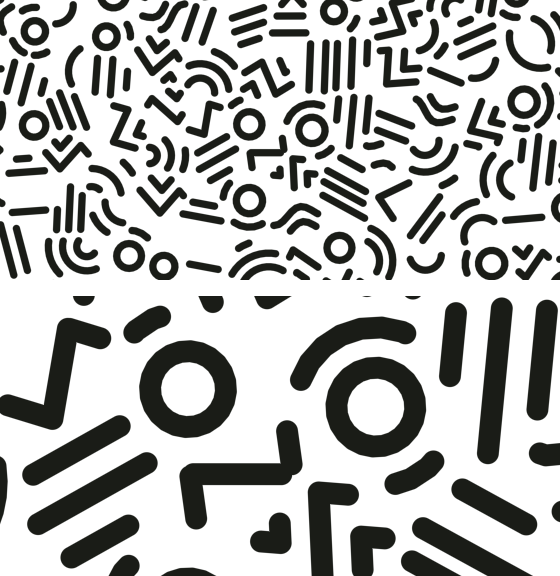
Top, the full canvas; bottom, a detail of the centre.
A Shadertoy shader for this pattern:

```glsl
// Dense field of rounded ink strokes: lines, arcs, rings, waves and zigzags.
// Each jittered Voronoi cell gets one motif, repeated at a steady pitch and
// clipped to the inset cell, so strokes fill the plane but never touch.

const vec3 INK = vec3(0.10, 0.11, 0.09);
const vec3 PAPER = vec3(1.0);
const float CELL = 0.165;          // all lengths are in canvas heights
const float JITTER = 0.72;
const float HALF_STROKE = 0.0130;
const float INSET = 0.0205;        // from cell border to stroke centre line
const float PITCH = 0.048;         // between neighbouring centre lines
const float MIN_LENGTH = 0.035;
const float SPAN = 0.21;           // half length of an unclipped stroke
const float ZIGZAG_PERIOD = 0.15, ZIGZAG_HEIGHT = 0.085;
const float WAVE_LENGTH = 0.19, WAVE_HEIGHT = 0.026;
const float RING_MIN = 0.036, RING_MAX = 0.047, RING_CHANCE = 0.3;
const float PI = 3.14159265;
const int SEGMENTS = 24;
const int LINE = 0, ARC = 1, ZIGZAG = 2, WAVE = 3;

struct Motif { int kind; float radius, sweep, phase, skew; };

vec3 walls[24];                    // cell borders: normal and distance
int wallCount = 0;

// Integer hash (PCG style), two values in 0..1
vec2 hash2(ivec2 c, int salt) {
    uvec2 v = uvec2(c + 512 + salt * 1024) * 1664525u + 1013904223u;
    v.x += v.y * 1664525u;
    v.y += v.x * 1664525u;
    v ^= v >> 16u;
    v.x += v.y * 1664525u;
    v.y += v.x * 1664525u;
    v ^= v >> 16u;
    return vec2(v & 65535u) / 65535.0;
}

vec2 cellSite(ivec2 c) {
    return (vec2(c) + 0.5 + JITTER * (hash2(c, 0) - 0.5)) * CELL;
}

float segmentDistance(vec2 p, vec2 a, vec2 b) {
    vec2 ab = b - a;
    float t = clamp(dot(p - a, ab) / max(dot(ab, ab), 1e-9), 0.0, 1.0);
    return length(p - a - ab * t);
}

// Vertex i of a motif curve shifted sideways by offset
vec2 curvePoint(Motif m, float offset, int i) {
    float s = 2.0 * float(i) / float(SEGMENTS) - 1.0;
    if (m.kind == ARC) {
        float angle = s * m.sweep;
        return (m.radius + offset) * vec2(sin(angle), cos(angle)) - vec2(0.0, m.radius);
    }
    if (m.kind == ZIGZAG) {
        float odd = float(i & 1);
        float x = float(i / 2 - SEGMENTS / 4) + odd * m.skew + m.phase - 0.5;
        return vec2(x * ZIGZAG_PERIOD, (odd - 0.5) * ZIGZAG_HEIGHT + offset);
    }
    float x = s * SPAN;
    float bend = m.kind == WAVE ? WAVE_HEIGHT : 0.0;
    return vec2(x, offset + bend * sin(2.0 * PI * (x / WAVE_LENGTH + m.phase)));
}

// Distance to the parts of a curve inside the walls; short scraps are dropped
float clippedCurve(vec2 p, Motif m, float offset) {
    float best = 1.0, run = 1.0, runLength = 0.0;
    vec2 a = curvePoint(m, offset, 0);
    for (int i = 1; i <= SEGMENTS; i++) {
        vec2 b = curvePoint(m, offset, i);
        float t0 = 0.0, t1 = 1.0;
        for (int w = 0; w < wallCount; w++) {
            float da = dot(walls[w].xy, a) - walls[w].z;
            float db = dot(walls[w].xy, b) - walls[w].z;
            if (da > 0.0 && db > 0.0) { t1 = -1.0; break; }
            if (da > 0.0) t0 = max(t0, da / (da - db));
            else if (db > 0.0) t1 = min(t1, da / (da - db));
        }
        bool inside = t1 > t0;
        if (!inside || t0 > 0.0) {
            if (runLength > MIN_LENGTH) best = min(best, run);
            run = 1.0;
            runLength = 0.0;
        }
        if (inside) {
            run = min(run, segmentDistance(p, mix(a, b, t0), mix(a, b, t1)));
            runLength += (t1 - t0) * distance(a, b);
        }
        a = b;
    }
    return runLength > MIN_LENGTH ? min(best, run) : best;
}

float strokeField(vec2 p) {
    // Find the owning cell
    ivec2 base = ivec2(floor(p / CELL)), cell = base;
    float nearest = 10.0;
    for (int k = 0; k < 25; k++) {
        ivec2 c = base + ivec2(k % 5, k / 5) - 2;
        float d = distance(p, cellSite(c));
        if (d < nearest) { nearest = d; cell = c; }
    }
    vec2 site = cellSite(cell), up = vec2(0.0, 1.0);

    // Collect its inset walls; up faces the closest one
    float inradius = 1.0;
    for (int k = 0; k < 25; k++) {
        vec2 gap = cellSite(cell + ivec2(k % 5, k / 5) - 2) - site;
        float halfGap = 0.5 * length(gap);
        if (k == 12 || halfGap > CELL) continue;
        float room = max(halfGap - INSET, 0.001);
        vec2 normal = normalize(gap);
        if (room < inradius) { inradius = room; up = normal; }
        walls[wallCount++] = vec3(normal, room);
    }

    // Choose the motif and its frame
    vec2 pick = hash2(cell, 1), vary = hash2(cell, 2);
    int kind = pick.x < 0.34 ? LINE : pick.x < 0.60 ? ARC : pick.x < 0.86 ? ZIGZAG : WAVE;
    bool ring = inradius > RING_MIN && pick.y < RING_CHANCE;
    Motif m = Motif(kind, mix(0.05, 0.10, vary.x), 1.65, vary.y, mix(0.38, 0.5, vary.x));
    if (ring) { m.kind = ARC; m.radius = 0.0; m.sweep = PI; }
    float turn = m.kind == ARC ? 2.0 * PI * vary.y : 0.0;
    up = mat2(cos(turn), sin(turn), -sin(turn), cos(turn)) * up;
    mat2 toLocal = mat2(up.y, up.x, -up.x, up.y);
    float above = 1.0, below = 1.0;
    for (int w = 0; w < wallCount; w++) {
        walls[w].xy = toLocal * walls[w].xy;
        float rise = walls[w].y;
        if (rise > 0.001) above = min(above, walls[w].z / rise);
        if (rise < -0.001) below = min(below, -walls[w].z / rise);
    }

    // Fit a whole number of strokes across the cell
    float slope = ZIGZAG_HEIGHT / (m.skew * ZIGZAG_PERIOD);
    float pitch = PITCH * (m.kind == ZIGZAG ? sqrt(1.0 + slope * slope) : m.kind == WAVE ? 1.2 : 1.0);
    int count = int((above + below) / pitch + 0.25);
    float start = -below;
    if (ring || m.kind == ZIGZAG || count == 0) {
        count = 1;
        start = ring ? min(inradius, RING_MAX) : 0.5 * (above - below);
    } else pitch = (above + below) / float(count);

    float d = 1.0;
    vec2 q = toLocal * (p - site);
    for (int k = -1; k <= count + 1; k++) {
        float offset = start + float(k) * pitch;
        if (m.kind == ARC && m.radius + offset < 0.6 * PITCH) continue;
        d = min(d, clippedCurve(q, m, offset));
    }
    return d - HALF_STROKE;
}

void mainImage(out vec4 fragColor, in vec2 fragCoord) {
    float pixel = 1.0 / iResolution.y;
    float d = strokeField(fragCoord * pixel);
    fragColor = vec4(mix(INK, PAPER, smoothstep(-0.75 * pixel, 0.75 * pixel, d)), 1.0);
}
```
